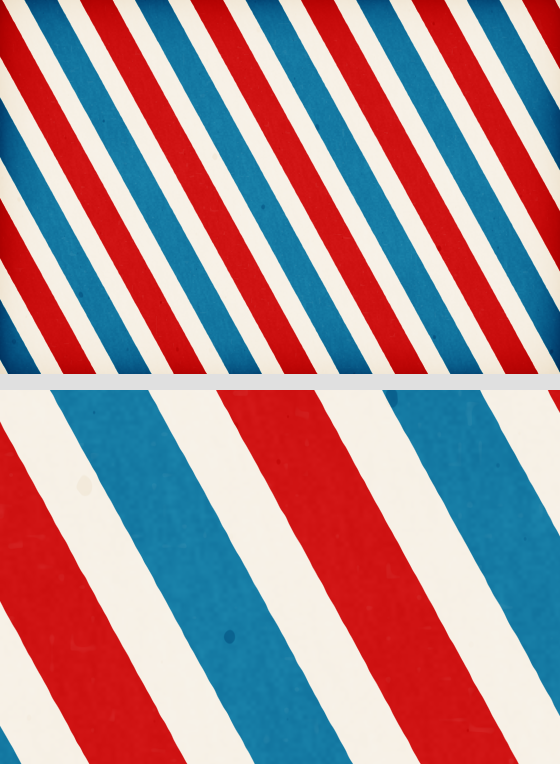
Top: the whole. Bottom: its middle third, enlarged.
This pattern is drawn by a Shadertoy shader. Its source:

```glsl
#define PERIOD 0.2956      // red to red, along the horizontal
#define SLANT 0.5475       // sideways shift per unit of height
#define RED_CENTER 0.2135  // middle of a red stripe on the bottom edge
#define INK_WIDTH 0.0875   // horizontal width of a coloured stripe
#define RED vec3(0.815, 0.075, 0.075)
#define BLUE vec3(0.085, 0.485, 0.645)
#define PAPER vec3(0.968, 0.945, 0.905)
#define GRAIN 0.16
#define BURN 0.85          // darkening at the border
#define BURN_REACH 0.042
#define SPOT_CHANCE 0.3

float hash(vec2 p) {
    vec3 q = fract(p.xyx * 0.1031);
    q += dot(q, q.yzx + 33.33);
    return fract((q.x + q.y) * q.z);
}

float noise(vec2 p) {
    vec2 i = floor(p), f = fract(p);
    f = f * f * (3.0 - 2.0 * f);
    return mix(mix(hash(i), hash(i + vec2(1, 0)), f.x),
               mix(hash(i + vec2(0, 1)), hash(i + vec2(1, 1)), f.x), f.y);
}

float fbm(vec2 p) {
    float sum = 0.0, amp = 0.5;
    for (int i = 0; i < 4; i++) {
        sum += amp * noise(p);
        p = p * 2.03 + 17.1;
        amp *= 0.5;
    }
    return sum;
}

// Slanted red and blue bands on paper
vec3 stripes(vec2 p, float pixel) {
    float halfPeriod = 0.5 * PERIOD;
    float t = (p.x + SLANT * p.y - RED_CENTER) / halfPeriod + 0.5;
    float offset = abs(fract(t) - 0.5) * halfPeriod;
    float d = (offset - 0.5 * INK_WIDTH) * inversesqrt(1.0 + SLANT * SLANT);
    d += 0.0008 * (noise(p * 130.0) - 0.5);
    vec3 ink = mod(floor(t), 2.0) < 0.5 ? RED : BLUE;
    return mix(ink, PAPER, smoothstep(-0.75 * pixel, 0.75 * pixel, d));
}

// Small stains, at most one per cell
float spots(vec2 p, float cells, float pixel) {
    vec2 cell = floor(p * cells);
    float radius = mix(0.02, 0.065, pow(hash(cell + 7.3), 4.0)) / cells;
    vec2 center = (cell + 0.2 + 0.6 * vec2(hash(cell + 1.7), hash(cell + 5.9))) / cells;
    float d = length((p - center) * vec2(1.2, 0.9)) - radius;
    d += 0.4 * radius * (noise(p * 150.0) - 0.5);
    float strength = step(hash(cell + 11.1), SPOT_CHANCE) * (0.3 + 0.7 * hash(cell + 3.3));
    return strength * (1.0 - smoothstep(-pixel, pixel, d));
}

void mainImage(out vec4 fragColor, in vec2 fragCoord) {
    float pixel = 1.0 / iResolution.y;
    vec2 p = fragCoord * pixel;
    vec2 size = iResolution.xy * pixel;
    vec3 color = stripes(p, pixel);

    // Paper fibres, fine grain and broad mottling
    vec2 fibreSpace = vec2(p.x + 0.25 * p.y, p.y);
    float fibres = noise(fibreSpace * vec2(150.0, 45.0)) - 0.5;
    float grain = noise(p * 240.0) - 0.5;
    float mottle = fbm(p * 9.0) - 0.47;
    float wear = GRAIN * (0.5 * fibres + 0.6 * grain + 0.7 * mottle);

    // Pale flecks where ink is missing
    float fleck = smoothstep(0.86, 0.97, noise(p * 110.0 + 40.0));
    color = mix(color, PAPER, 0.045 * fleck);

    // Stains in two sizes
    wear += 0.55 * spots(p, 8.0, pixel) + 0.3 * spots(p + 3.7, 19.0, pixel);

    // Burnt border with an uneven reach
    vec2 border = min(p, size - p);
    float reach = BURN_REACH * (0.75 + 0.5 * fbm(p * 5.0 + 20.0));
    vec2 burn = exp(-border / reach);
    vec2 fromCenter = p / size - 0.5;
    wear += BURN * (burn.x + 0.8 * burn.y) + 0.2 * dot(fromCenter, fromCenter);

    // A power darkens ink strongly and paper only slightly
    fragColor = vec4(pow(color, vec3(1.0 + wear)), 1.0);
}
```
